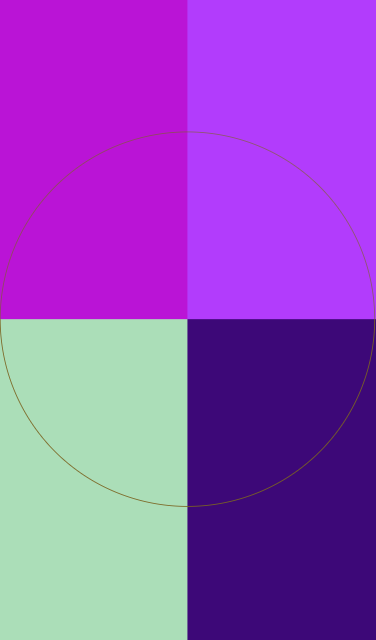
Give the GLSL for this background, as a Shadertoy shader.

```glsl
const vec3 MAGENTA = vec3(0.730, 0.080, 0.840);
const vec3 VIOLET  = vec3(0.700, 0.235, 0.990);
const vec3 MINT    = vec3(0.670, 0.870, 0.720);
const vec3 INDIGO  = vec3(0.240, 0.030, 0.470);
const vec3 OLIVE   = vec3(0.480, 0.390, 0.130);

const vec2  CENTRE = vec2(0.4985, 0.5013);  // fraction of the canvas
const float RADIUS = 0.4980;                // in canvas widths
const float LINE_WIDTH = 0.0023;            // in canvas widths
const float UPPER_OPACITY = 0.65;
const float LOWER_OPACITY = 0.95;

// Share of a pixel on the positive side of an edge
float edgeCoverage(float signedDistance, float pixel) {
    return clamp(signedDistance / pixel + 0.5, 0.0, 1.0);
}

// Share of a pixel inside a thin line around distance zero
float lineCoverage(float signedDistance, float width, float pixel) {
    return edgeCoverage(signedDistance + 0.5 * width, pixel)
         - edgeCoverage(signedDistance - 0.5 * width, pixel);
}

void mainImage(out vec4 fragColor, in vec2 fragCoord) {
    float pixel = 1.0 / iResolution.x;
    vec2 p = (fragCoord - CENTRE * iResolution.xy) * pixel;

    // Four flat quadrants
    float right = edgeCoverage(p.x, pixel);
    float upper = edgeCoverage(p.y, pixel);
    vec3 color = mix(mix(MINT, INDIGO, right), mix(MAGENTA, VIOLET, right), upper);

    // Thin ring, fainter in the upper half
    float ring = lineCoverage(length(p) - RADIUS, LINE_WIDTH, pixel);
    color = mix(color, OLIVE, ring * mix(LOWER_OPACITY, UPPER_OPACITY, upper));

    fragColor = vec4(color, 1.0);
}
```
